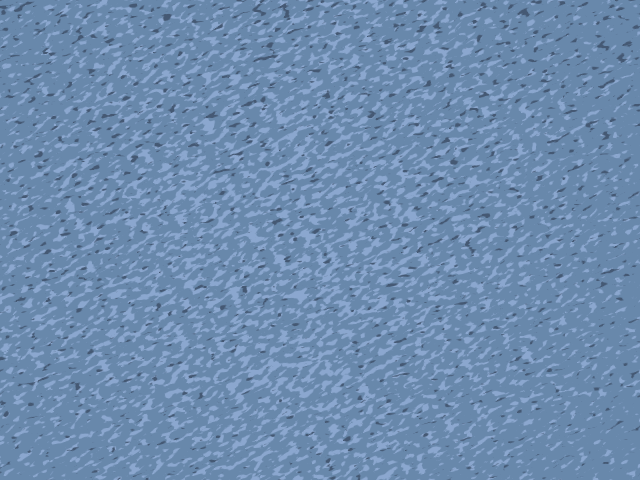
A Shadertoy shader for this texture:

```glsl
// Rough blue plaster: pale slanted flecks and sparse dark pits on a flat ground.
// Each layer is stretched, rotated gradient noise cut at a threshold that
// varies over the canvas, so flecks crowd the centre and pits crowd the top.

#define GROUND vec3(0.408, 0.532, 0.672)
#define FLECK vec3(0.545, 0.655, 0.810)
#define PIT vec3(0.270, 0.350, 0.455)
#define FLECK_ANGLE 0.50
#define PIT_ANGLE 0.32
#define FLECK_FREQ vec2(42.0, 88.0)
#define PIT_FREQ vec2(38.0, 88.0)
#define FLECK_LEVEL 0.10
#define PIT_LEVEL 0.455
#define ROUGHNESS 0.55
#define WARP 0.4
#define EDGE 0.75

// Random unit vector for a lattice point
vec2 gradientAt(vec2 cell) {
    float h = fract(sin(dot(cell, vec2(127.1, 311.7))) * 43758.5453);
    float a = 6.28318 * h;
    return vec2(cos(a), sin(a));
}

float gradientNoise(vec2 p) {
    vec2 i = floor(p);
    vec2 f = p - i;
    vec2 u = f * f * f * (f * (f * 6.0 - 15.0) + 10.0);
    vec2 e = vec2(1.0, 0.0);
    float a = dot(gradientAt(i), f);
    float b = dot(gradientAt(i + e.xy), f - e.xy);
    float c = dot(gradientAt(i + e.yx), f - e.yx);
    float d = dot(gradientAt(i + e.xx), f - e.xx);
    return mix(mix(a, b, u.x), mix(c, d, u.x), u.y);
}

vec2 rotate(vec2 p, float angle) {
    float c = cos(angle), s = sin(angle);
    return vec2(c * p.x + s * p.y, c * p.y - s * p.x);
}

// Two octaves of noise drawn out along the given direction
float grain(vec2 p, float angle, vec2 freq, float seed) {
    vec2 q = rotate(p, angle) * freq + seed;
    q.y += WARP * gradientNoise(q * 0.6 + 31.7);
    float coarse = gradientNoise(q);
    float fine = gradientNoise(rotate(q, 0.5) * 1.9 + 17.3);
    return coarse + ROUGHNESS * fine;
}

// Antialiased cut of a height field
float cut(float height) {
    float w = EDGE * fwidth(height) + 1e-4;
    return smoothstep(-w, w, height);
}

void mainImage(out vec4 fragColor, in vec2 fragCoord) {
    vec2 uv = fragCoord / iResolution.xy;
    vec2 p = fragCoord / iResolution.y;

    // Uneven wear: faint patches plus thinning toward the sides
    float patches = gradientNoise(p * 6.0 + 8.2);
    vec2 offset = uv - vec2(0.45, 0.47);
    float fleckLevel = FLECK_LEVEL + dot(offset * offset, vec2(0.85, 0.4)) + 0.06 * patches;
    float pitLevel = PIT_LEVEL - 0.14 * (uv.y - 0.5) - 0.06 * patches;

    float fleck = cut(grain(p, FLECK_ANGLE, FLECK_FREQ, 3.7) - fleckLevel);
    float pit = cut(grain(p, PIT_ANGLE, PIT_FREQ, 91.4) - pitLevel);

    vec3 color = mix(GROUND, FLECK, fleck);
    color = mix(color, PIT, pit);
    fragColor = vec4(color, 1.0);
}
```
